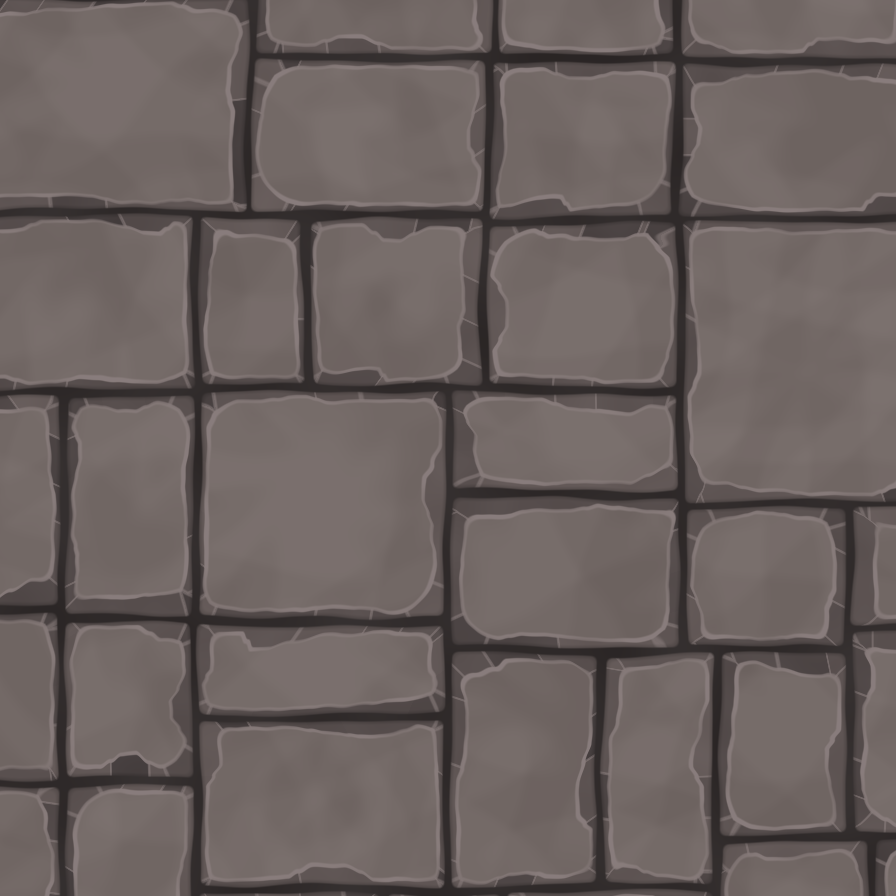
Reproduce this texture procedurally as a Shadertoy shader.

```glsl
// Hand-painted wall of irregular rectangular stones with dark joints.
// A pinwheel tiling gives the blocks; each gets a faceted, chipped bevel,
// a pale worn rim and faint brush strokes on its face.

struct Stone { vec2 centre; vec2 halfSize; float seed; };

float hash(vec2 p) {
    vec3 q = fract(p.xyx * 0.1031);
    q += dot(q, q.yzx + 33.33);
    return fract((q.x + q.y) * q.z);
}

float corner(vec2 cell, vec2 f, vec2 o) {
    float a = 6.2832 * hash(cell + o);
    return dot(vec2(cos(a), sin(a)), f - o);
}

float gradientNoise(vec2 p) {
    vec2 i = floor(p), f = fract(p);
    vec2 u = f * f * f * (f * (f * 6.0 - 15.0) + 10.0);
    return mix(mix(corner(i, f, vec2(0, 0)), corner(i, f, vec2(1, 0)), u.x),
               mix(corner(i, f, vec2(0, 1)), corner(i, f, vec2(1, 1)), u.x), u.y);
}

float roundMin(float a, float b, float r) {
    float h = max(r - abs(a - b), 0.0) / r;
    return min(a, b) - 0.25 * h * h * r;
}

// Shift of the joint that passes through a lattice vertex
float jointShift(vec2 v) { return 0.62 * (hash(v + 41.0) - 0.5); }

// Joints alternate between horizontal and vertical from vertex to vertex
Stone findStone(vec2 p) {
    vec2 g = p * 4.0, lo = floor(g), hi = lo + 1.0;
    for (int k = 0; k < 9; k++) {
        vec2 c = floor(g) + vec2(k % 3 - 1, k / 3 - 1);
        float a = jointShift(c), b = jointShift(c + vec2(1, 0));
        float d = jointShift(c + vec2(0, 1)), e = jointShift(c + 1.0);
        bool even = mod(c.x + c.y, 2.0) < 0.5;
        vec2 l = c + (even ? vec2(d, a) : vec2(a, b));
        vec2 h = c + 1.0 + (even ? vec2(b, e) : vec2(e, d));
        if (all(lessThanEqual(l, g)) && all(lessThan(g, h))) { lo = l; hi = h; }
    }
    // Some long blocks are cut in two
    vec2 size = hi - lo;
    int axis = size.x > size.y ? 0 : 1;
    if (size[axis] > 1.1 && hash(lo * 7.0 + 3.0) > 0.35) {
        float cut = lo[axis] + size[axis] * mix(0.36, 0.64, hash(hi * 9.0));
        if (g[axis] < cut) hi[axis] = cut; else lo[axis] = cut;
    }
    return Stone((lo + hi) / 8.0, (hi - lo) / 8.0, 90.0 * hash((lo + hi) * 5.0));
}

float facetWidth(float i, float seed) {
    return mix(0.010, 0.031, pow(hash(vec2(i, seed)), 3.0));
}

// Most facets share the tone of their side, a few break away
float facetTone(float i, float seed) {
    float own = hash(vec2(i + 31.0, seed));
    float shared = mix(0.3, 0.95, hash(vec2(seed, 5.0)));
    return hash(vec2(i, seed + 9.0)) > 0.62 ? own : shared;
}

void mainImage(out vec4 fragColor, in vec2 fragCoord) {
    vec2 uv = fragCoord / iResolution.y;
    float soft = max(0.0013, 0.8 / iResolution.y);
    vec2 p = uv + 0.008 * vec2(gradientNoise(uv * 5.0), gradientNoise(uv * 5.0 + 37.0));
    Stone s = findStone(p);
    vec2 q = p - s.centre;
    vec2 edge = s.halfSize - abs(q);

    // Chipped corner facet
    float cornerSeed = hash(sign(q) * 3.0 + s.seed);
    float nearest = 0.7 * (edge.x + edge.y - mix(0.016, 0.055, cornerSeed * cornerSeed));
    float second = 1.0, tone = fract(cornerSeed * 17.0), crack = 0.0;

    // Four sides, each a row of facets with its own width and tone
    for (int k = 0; k < 4; k++) {
        int axis = k / 2;
        float way = k % 2 == 0 ? 1.0 : -1.0;
        float seed = s.seed + 17.0 * float(k);
        float depth = s.halfSize[axis] - way * q[axis];
        float along = q[1 - axis] + (depth - 0.01) * 1.6 * (hash(vec2(seed, 2.0)) - 0.5);
        float x = along / 0.055 + seed + 0.6 * gradientNoise(vec2(along * 12.0, seed));
        float i = round(x), f = x - i, j = i + (f < 0.0 ? -1.0 : 1.0);
        float blend = 0.5 * smoothstep(0.2, 0.5, abs(f));
        float width = mix(facetWidth(i, seed), facetWidth(j, seed), blend)
                    + 0.003 * gradientNoise(vec2(along * 36.0, seed));
        float inner = depth - width;
        if (inner < nearest) {
            second = nearest;
            nearest = inner;
            tone = facetTone(i, seed);
            crack = smoothstep(0.0022, 0.0006, (0.5 - abs(f)) * 0.055)
                  * step(0.08, abs(tone - facetTone(j, seed)));
        } else second = min(second, inner);
    }
    float face = roundMin(nearest, second, 0.016);
    float mitre = smoothstep(0.0026, 0.0006, second - nearest);

    // Stone face with soft slanted brush strokes
    vec3 stone = vec3(0.452, 0.412, 0.401) + 0.018 * (hash(vec2(s.seed, 1.0)) - 0.5);
    for (int k = 0; k < 3; k++) {
        float a = 0.6 + 0.8 * float(k) + 0.1 * s.seed;
        vec2 stroke = mat2(cos(a), sin(a), -sin(a), cos(a)) * q * vec2(5.0, 15.0);
        stone += 0.014 * (smoothstep(-0.12, 0.12, gradientNoise(stroke + s.seed)) - 0.5);
    }

    // Bevel facets and the pale lines between them
    vec3 rimColor = vec3(0.535, 0.488, 0.485);
    vec3 bevel = mix(vec3(0.268, 0.240, 0.240), vec3(0.402, 0.361, 0.355), tone);
    bevel += 0.025 * gradientNoise(uv * 22.0);
    bevel = mix(bevel, rimColor, 0.6 * max(crack, mitre));
    vec3 color = mix(bevel, stone, smoothstep(-soft, soft, face));

    // Worn rim of uneven thickness
    float wear = gradientNoise(uv * 17.0 + s.seed);
    float rim = smoothstep(-0.0012 - soft, -0.0004, face)
              * (1.0 - smoothstep(0.0, 2.0 * soft, face - 0.0012 - 0.003 * max(wear, 0.0)));
    color = mix(color, rimColor, rim * clamp(0.8 + 0.8 * wear, 0.3, 1.0));

    // Dark joint of varying width
    float outer = roundMin(edge.x, edge.y, 0.008) - 0.0044
                + 0.005 * gradientNoise(p * 13.0 + s.seed);
    color *= mix(0.86, 1.0, smoothstep(0.0, 0.005, outer));
    vec3 joint = vec3(0.188, 0.168, 0.167) + 0.05 * gradientNoise(uv * 9.0 + 5.0);
    color = mix(joint, color, smoothstep(-soft, soft, outer));
    fragColor = vec4(color, 1.0);
}
```
